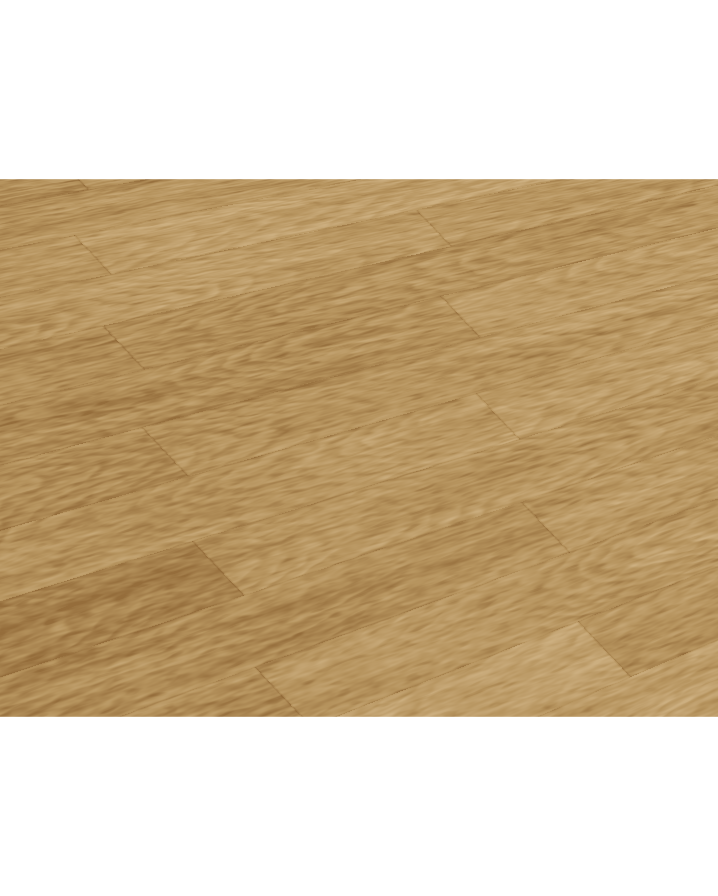
Give the GLSL for this texture, as a Shadertoy shader.

```glsl
const vec3 DARK_OAK = vec3(0.62, 0.47, 0.27);
const vec3 MID_OAK = vec3(0.713, 0.578, 0.367);
const vec3 PALE_OAK = vec3(0.78, 0.66, 0.47);
const vec3 PAPER = vec3(1.0);
const vec2 VANISHING = vec2(4.2, 1.72);
const float LANE_RATIO = 0.078;
const float BOARD_LENGTH = 1.1;
const float STAGGER = 0.51;

float hash(vec2 p) {
    vec3 q = fract(p.xyx * 0.1031);
    q += dot(q, q.yzx + 33.33);
    return fract((q.x + q.y) * q.z);
}

vec2 gradient(vec2 cell) {
    float a = 6.2832 * hash(cell);
    return vec2(cos(a), sin(a));
}

float gradientNoise(vec2 p) {
    vec2 i = floor(p), f = p - i;
    vec2 w = f * f * f * (f * (f * 6.0 - 15.0) + 10.0);
    vec2 e = vec2(1.0, 0.0);
    float low = mix(dot(gradient(i), f), dot(gradient(i + e), f - e), w.x);
    float high = mix(dot(gradient(i + e.yx), f - e.yx),
                     dot(gradient(i + e.xx), f - e.xx), w.x);
    return mix(low, high, w.y);
}

// Growth rings: nested arches on figured boards, near-straight lines on plain ones
float growthRings(vec2 grain, float across, float figure, float seed) {
    float figured = step(0.45, figure);
    float apex = mix(-0.9, 0.2 + 0.6 * seed, figured);
    float climb = mix(2.5, 13.0, figured) * (seed > 0.4 ? 1.0 : -1.0);
    float phase = 6.5 * sqrt((across - apex) * (across - apex) + 0.02);
    phase += climb * grain.x;
    phase += 1.7 * gradientNoise(grain * vec2(4.0, 1.6));
    phase += 0.45 * gradientNoise(grain * vec2(24.0, 8.0));
    float s = fract(phase);
    return smoothstep(0.0, 0.7, s) - smoothstep(0.72, 1.0, s) - 0.5;
}

// Long streaks, fine fibres and short dark pores
float fibres(vec2 grain) {
    float streaks = gradientNoise(grain * vec2(2.5, 4.0) + 11.0);
    float threads = gradientNoise(grain * vec2(14.0, 18.0) + 47.0);
    float fine = gradientNoise(grain * vec2(40.0, 24.0) + 83.0);
    float pores = smoothstep(0.12, 0.45, gradientNoise(grain * vec2(26.0, 15.0) + 5.0));
    return 0.42 * streaks + 0.36 * threads + 0.28 * fine - 0.2 * pores + 0.03;
}

vec3 oak(float tone) {
    vec3 lower = mix(DARK_OAK, MID_OAK, clamp(tone * 2.0, -0.4, 1.0));
    return mix(lower, PALE_OAK, clamp(tone * 2.0 - 1.0, 0.0, 1.3));
}

float seamLine(float dist, float width, float pixel) {
    return 1.0 - smoothstep(width - pixel, width + pixel, dist);
}

vec3 floorBoards(vec2 p, float pixel) {
    // Lanes converge on the vanishing point; boards are staggered along them
    vec2 toVanishing = VANISHING - p;
    float lane = log(toVanishing.y / toVanishing.x) / LANE_RATIO - 0.06;
    float row = floor(lane);
    float across = lane - row;
    float u = p.x + 0.95 * p.y;
    float along = (u - STAGGER * row - 0.688) / BOARD_LENGTH;
    vec2 board = vec2(row, floor(along));

    float shade = hash(board + 3.7);
    float figure = hash(board + 19.3);
    float seed = hash(board + 61.1);
    vec2 grain = vec2(u, across) + vec2(seed, shade) * 37.0;

    // Tone of the wood
    float darkBoard = 1.0 - step(0.5, distance(board, vec2(-15.0, 6.0)));
    float patch1 = 0.65 + 0.9 * gradientNoise(grain * vec2(2.0, 1.2) + 29.0);
    float tone = 0.54 + 0.36 * (shade - 0.5) + 0.2 * (p.x - 0.5);
    tone += 0.34 * clamp(patch1, 0.2, 1.0) * growthRings(grain, across, figure, seed);
    tone += fibres(grain) - 0.3 * darkBoard;

    // Joints between boards
    float laneWidth = LANE_RATIO * toVanishing.y;
    float sideGap = min(across, 1.0 - across) * laneWidth;
    float end = fract(along);
    float endGap = min(end, 1.0 - end) * BOARD_LENGTH * 0.72;
    tone -= 0.22 * seamLine(sideGap, 0.0012, pixel);
    tone -= 0.3 * seamLine(endGap, 0.0012, pixel);
    return oak(tone);
}

void mainImage(out vec4 fragColor, in vec2 fragCoord) {
    vec2 p = fragCoord / iResolution.x;
    float pixel = 1.0 / iResolution.x;
    float height = fragCoord.y / iResolution.y;
    float blur = 0.7 / iResolution.y;

    // Floor strip between two blank margins
    float strip = 1.0 - smoothstep(-blur, blur, abs(height - 0.5) - 0.3);
    vec3 color = mix(PAPER, floorBoards(p, pixel), strip);
    fragColor = vec4(color, 1.0);
}
```
